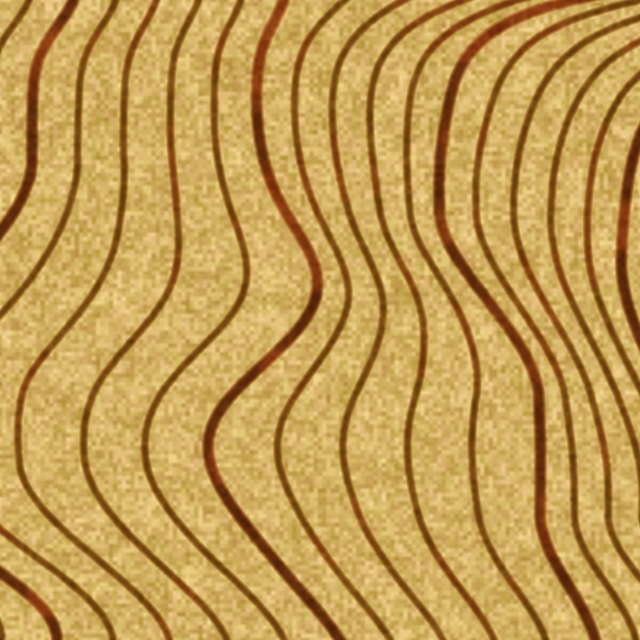
Reproduce this texture procedurally as a Shadertoy shader.

```glsl
const vec3 GROUND_DARK = vec3(0.735, 0.59, 0.265);
const vec3 GROUND_LIGHT = vec3(0.91, 0.785, 0.50);
const vec3 THIN_TINT = vec3(0.53, 0.38, 0.15);   // share of light the ink lets through
const vec3 INDEX_TINT = vec3(0.44, 0.23, 0.10);
const vec3 RUST_TINT = vec3(0.66, 0.33, 0.17);
const vec2 THIN_EDGE = vec2(0.0010, 0.0085);     // inner and outer half width
const vec2 INDEX_EDGE = vec2(0.0030, 0.0120);
const float INDEX_STEP = 5.0;                    // every fifth contour is bold
const float GRAIN_SCALE = 150.0;
const float GRAIN_CONTRAST = 1.9;
const float WOBBLE = 0.012;

float hash(vec2 p) {
    vec3 q = fract(vec3(p.xyx) * 0.1031);
    q += dot(q, q.yzx + 33.33);
    return fract((q.x + q.y) * q.z);
}

float noise(vec2 p) {
    vec2 cell = floor(p), f = fract(p);
    f = f * f * (3.0 - 2.0 * f);
    float low = mix(hash(cell), hash(cell + vec2(1, 0)), f.x);
    float high = mix(hash(cell + vec2(0, 1)), hash(cell + vec2(1, 1)), f.x);
    return mix(low, high, f.y);
}

float bump(float t, float center, float width) {
    float d = (t - center) / width;
    return exp(-d * d);
}

// Terrain height in contour steps, spread between four bold ridgelines
float height(vec2 p) {
    float t = 1.0 - p.y;
    float x = p.x + WOBBLE * (noise(p * 7.0 + 3.0) - 0.5);
    float a = 0.055 + 0.06 * bump(t, -0.02, 0.08)
            - 0.235 * smoothstep(0.25, 0.62, t) + 0.27 * smoothstep(0.72, 1.0, t);
    float b = 0.40 + 0.05 * bump(t, -0.02, 0.08) + 0.10 * bump(t, 0.45, 0.13)
            - 0.075 * bump(t, 0.69, 0.14) + 0.15 * bump(t, 1.05, 0.15);
    float c = 0.69 + 0.21 * exp(-t / 0.05)
            + 0.155 * smoothstep(0.33, 0.62, t) + 0.085 * smoothstep(0.8, 1.03, t);
    float d = 0.97 + 0.45 * exp(-t / 0.08)
            + 0.14 * smoothstep(0.4, 0.8, t) + 0.14 * smoothstep(0.8, 1.0, t);
    float band = x < b ? (x - a) / (b - a)
               : x < c ? 1.0 + (x - b) / (c - b)
               : 2.0 + (x - c) / (d - c);
    return band * INDEX_STEP;
}

// Mottled paper: fine grain, crossed fibres and soft blotches
vec3 paper(vec2 p) {
    float grain = 0.50 * noise(p * GRAIN_SCALE)
                + 0.17 * noise(p * GRAIN_SCALE * vec2(0.3, 1.0) + 17.0)
                + 0.17 * noise(p * GRAIN_SCALE * vec2(1.0, 0.3) + 41.0)
                + 0.16 * noise(p * 32.0 + 9.0);
    float tone = 0.56 + (grain - 0.5) * GRAIN_CONTRAST;
    float hue = noise(p * GRAIN_SCALE * 0.6 + 71.0) - 0.5;
    return mix(GROUND_DARK, GROUND_LIGHT, tone) + hue * vec3(0.025, -0.015, 0.05);
}

void mainImage(out vec4 fragColor, in vec2 fragCoord) {
    vec2 p = fragCoord / iResolution.xy;

    // Distance to the nearest contour
    vec2 e = vec2(0.002, 0.0);
    float h = height(p);
    vec2 slope = vec2(height(p + e.xy) - height(p - e.xy),
                      height(p + e.yx) - height(p - e.yx)) / (2.0 * e.x);
    float level = round(h);
    float dist = abs(h - level) / max(length(slope), 0.001);

    // Ink strength, with rusty stretches along the lines
    bool isIndex = mod(level, INDEX_STEP) < 0.5;
    vec2 edge = isIndex ? INDEX_EDGE : THIN_EDGE;
    float ink = 1.0 - smoothstep(edge.x, edge.y, dist);
    ink *= 0.88 + 0.24 * noise(p * 60.0 + 5.0);
    float rust = smoothstep(0.58, 0.82, noise(p * 14.0 + 23.0));
    vec3 tint = isIndex ? INDEX_TINT : THIN_TINT;
    tint = mix(tint, RUST_TINT, rust * (isIndex ? 0.9 : 0.5));

    fragColor = vec4(paper(p) * pow(tint, vec3(ink)), 1.0);
}
```
